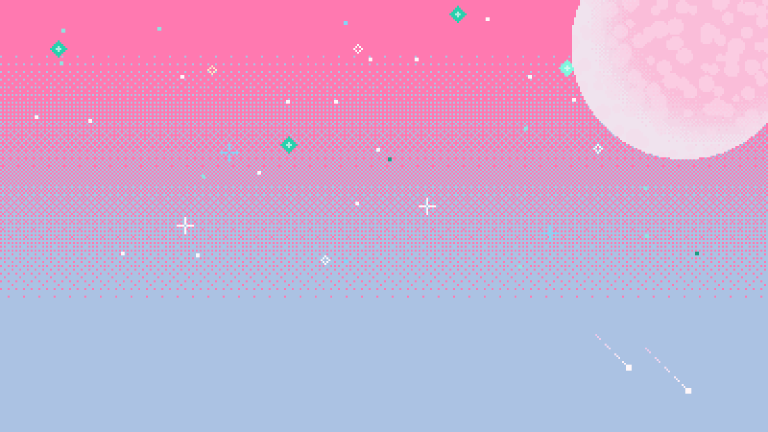
A WebGL 2 fragment shader for this background:

```glsl
#version 300 es
precision highp float;
// Pixel-art dusk: a pink sky dithered into blue, a mottled moon at the upper
// right, scattered sparkles and two small comets. Everything is computed on a
// coarse cell grid, then supersampled so that the cell edges stay smooth.

#define ROWS 225.0
#define FADE_TOP 200.0
#define FADE_BOTTOM 66.0
#define MOON_CENTER vec2(356.5, 201.0)
#define MOON_RADIUS 59.0
#define STAR_FLOOR 82.0
#define SPARKLE_DENSITY 0.65
#define DOT_DENSITY 0.45
#define SAMPLES 3

uniform vec2 u_resolution;
out vec4 fragColor;

const vec3 PINK = vec3(1.0, 0.475, 0.69);
const vec3 BLUE = vec3(0.67, 0.76, 0.89);
const vec3 WHITE = vec3(1.0, 0.97, 0.98);
const vec3 CYAN = vec3(0.52, 0.83, 0.97);
const vec3 TEAL = vec3(0.15, 0.82, 0.68);
const vec3 MINT = vec3(0.5, 0.97, 0.87);
const vec3 LIME = vec3(0.62, 0.82, 0.36);
const vec3 CREAM = vec3(1.0, 0.91, 0.78);
const vec3 LILAC = vec3(0.9, 0.77, 0.91);
const vec3 MOON_PINK = vec3(0.98, 0.74, 0.85);
const vec3 MOON_SPOT = vec3(0.985, 0.82, 0.9);
const vec3 MOON_RIM = vec3(0.94, 0.89, 0.935);

vec3 hash3(vec2 p) {
    vec3 q = fract(p.xyx * vec3(0.1031, 0.1030, 0.0973));
    q += dot(q, q.yxz + 33.33);
    return fract((q.xxy + q.yzz) * q.zyx);
}

// Ordered dither thresholds, built by nesting a 2 x 2 pattern
float bayer2(vec2 p) {
    p = mod(floor(p), 2.0);
    return fract(p.x * 0.5 + p.y * 0.75);
}

float bayer8(vec2 p) {
    return bayer2(p) + bayer2(p * 0.5) / 4.0 + bayer2(p * 0.25) / 16.0 + 1.0 / 128.0;
}

// Offset from the jittered centre of the tile that holds p
vec2 tileOffset(vec2 p, vec2 size, float margin, vec2 jitter) {
    return mod(p, size) - floor(margin + jitter * (size - 2.0 * margin));
}

// Single square stars
vec3 addDots(vec3 color, vec2 p) {
    vec2 size = vec2(40.0, 24.0);
    vec3 rnd = hash3(floor(p / size) + 71.0);
    vec2 d = tileOffset(p, size, 2.0, rnd.xy);
    bool inside = all(greaterThanEqual(d, vec2(0.0))) && all(lessThan(d, vec2(2.0)));
    if (!inside || rnd.z > DOT_DENSITY) return color;
    float kind = rnd.z / DOT_DENSITY;
    return kind < 0.5 ? WHITE : kind < 0.75 ? mix(MINT, BLUE, 0.4)
         : kind < 0.85 ? CYAN : TEAL * 0.75;
}

// Larger stars: crosses, diamonds, rings and small buds
vec3 addSparkles(vec3 color, vec2 p) {
    vec2 size = vec2(66.0, 48.0);
    vec2 id = floor(p / size);
    vec3 rnd = hash3(id + 13.0);
    vec3 style = hash3(id + 137.0);
    if (rnd.z > SPARKLE_DENSITY) return color;
    vec2 d = abs(tileOffset(p, size, 6.0, rnd.xy));
    float diamond = d.x + d.y, near = min(d.x, d.y), far = max(d.x, d.y);
    if (style.x < 0.33) {
        if (near < 0.5 && far > 0.5 && far < 4.5) color = style.y < 0.7 ? CYAN : WHITE;
    } else if (style.x < 0.58) {
        vec3 body = style.y < 0.35 ? TEAL : MINT;
        if (diamond < 4.5) color = mix(body, WHITE, diamond < 1.5 ? 0.65 : 0.0);
    } else if (style.x < 0.83) {
        if (abs(diamond - 2.0) < 0.5) color = style.y < 0.5 ? WHITE : CREAM;
    } else if (diamond < 2.5) {
        color = diamond < 1.5 ? mix(LIME, WHITE, 0.8) : LIME;
    }
    return color;
}

// Nearest blob distance, for the mottled surface
float blobs(vec2 p) {
    vec2 id = floor(p);
    float nearest = 1.0;
    for (int y = -1; y <= 1; y++)
    for (int x = -1; x <= 1; x++) {
        vec2 tile = id + vec2(x, y);
        vec3 rnd = hash3(tile + 51.0);
        nearest = min(nearest, length(tile + rnd.xy - p) - 0.3 * rnd.z);
    }
    return nearest;
}

vec3 addMoon(vec3 color, vec2 p, float threshold) {
    vec2 q = (p + 0.5 - MOON_CENTER) / MOON_RADIUS;
    if (length(q) > 1.0) return color;
    float light = smoothstep(0.7, 1.2, length(q - vec2(0.3, 0.25)));
    light = floor(light * 3.0 + threshold) / 3.0;
    float spot = step(blobs(p / 9.0), 0.22);
    vec3 surface = mix(MOON_PINK, MOON_RIM, light);
    return mix(surface, mix(MOON_SPOT, MOON_RIM, light * 0.7), spot * 0.75);
}

// A square head with a dotted tail that rises to the left
vec3 addComet(vec3 color, vec2 p, vec2 head, float size, float tail) {
    vec2 d = p - head;
    float along = -d.x;
    bool dotted = mod(along, 5.0) < 3.0 || along < 4.0;
    if (abs(d.x + d.y) < 0.5 && along >= 0.0 && along < tail && dotted)
        color = mix(WHITE, LILAC, along / tail);
    return max(abs(d.x), abs(d.y)) < size ? WHITE : color;
}

vec3 scene(vec2 p) {
    float threshold = bayer8(p + vec2(4.0, 1.0));
    float fade = (FADE_TOP - p.y) / (FADE_TOP - FADE_BOTTOM);
    vec3 color = mix(PINK, BLUE, step(threshold, fade));
    if (p.y > STAR_FLOOR) {
        vec2 sky = p - vec2(0.0, STAR_FLOOR);
        color = addDots(color, sky);
        color = addSparkles(color, sky);
    }
    color = addMoon(color, p, threshold);
    color = addComet(color, p, vec2(327.0, 33.0), 1.2, 18.0);
    return addComet(color, p, vec2(358.0, 21.0), 1.5, 24.0);
}

void main() {
    vec3 sum = vec3(0.0);
    for (int y = 0; y < SAMPLES; y++)
    for (int x = 0; x < SAMPLES; x++) {
        vec2 offset = (vec2(x, y) + 0.5) / float(SAMPLES) - 0.5;
        sum += scene(floor((gl_FragCoord.xy + offset) / u_resolution.y * ROWS));
    }
    fragColor = vec4(sum / float(SAMPLES * SAMPLES), 1.0);
}
```
